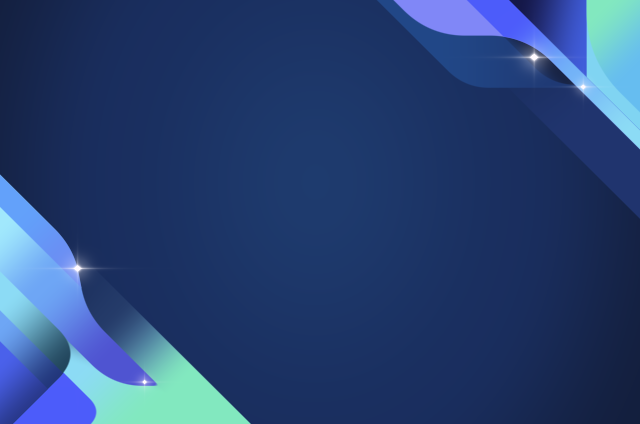
This background is drawn by a Shadertoy shader. Its source:

```glsl
// Navy backdrop with glossy diagonal ribbons in two opposite corners and four sparkles.
// Each ribbon is a smooth blend of half planes along the two diagonals, painted
// back to front with gradients that run along the ribbon.

// Rounded intersection and union of two distances; k sets the corner size.
float roundMax(float a, float b, float k) {
    float h = max(k - abs(a - b), 0.0) / k;
    return max(a, b) + 0.25 * k * h * h;
}

float roundMin(float a, float b, float k) {
    return -roundMax(-a, -b, k);
}

// Lays a colour over the canvas wherever the distance is negative.
void paint(inout vec3 canvas, vec3 colour, float dist, float alpha) {
    float soft = 0.8 / iResolution.y;
    canvas = mix(canvas, colour, alpha * (1.0 - smoothstep(-soft, soft, dist)));
}

vec3 backdrop(vec2 p) {
    float r = length((p - vec2(0.74, 0.57)) * vec2(0.95, 0.75));
    vec3 colour = mix(vec3(0.118, 0.23, 0.43), vec3(0.10, 0.18, 0.37), smoothstep(0.0, 0.5, r));
    return mix(colour, vec3(0.075, 0.12, 0.24), smoothstep(0.45, 0.85, r));
}

float sparkle(vec2 offset, float size) {
    vec2 a = abs(offset) / size;
    float rays = exp(-3.5 * a.x - 50.0 * a.y) + 0.7 * exp(-6.0 * a.y - 50.0 * a.x);
    float r2 = dot(a, a);
    return 0.75 * rays + 0.28 * exp(-18.0 * r2) + exp(-350.0 * r2);
}

const vec3 CYAN = vec3(0.55, 0.86, 0.96);
const vec3 SKY = vec3(0.43, 0.65, 0.96);
const vec3 BLUE = vec3(0.30, 0.36, 0.98);
const vec3 MINT = vec3(0.51, 0.91, 0.75);

void lowerLeft(inout vec3 col, vec2 p, float across, float along) {
    float outer = (across - 0.588) * 0.707;

    // Base wedge, fading from the backdrop into mint
    paint(col, vec3(0.15, 0.24, 0.42), outer, smoothstep(-0.25, 0.08, along));
    float glow = smoothstep(0.0, 0.33, along + 2.0 * max(0.463 - across, 0.0));
    paint(col, mix(CYAN, MINT, smoothstep(0.05, 0.32, along)), outer, glow);

    // Bent ribbon with a brighter strip on its upper edge
    float bend = roundMin(p.x - 0.1875, (across - 0.463) * 0.707, 0.06);
    float ribbon = roundMax(outer, bend, 0.06);
    ribbon = roundMax(ribbon, roundMax((0.355 - across) * 0.707, 0.09 - p.y, 0.05), 0.01);
    vec3 body = mix(vec3(0.63, 0.91, 0.99), SKY, smoothstep(-0.47, -0.22, along));
    body = mix(body, vec3(0.31, 0.33, 0.82), smoothstep(-0.22, 0.1, along));
    paint(col, body, ribbon, 1.0);
    vec3 strip = mix(vec3(0.36, 0.60, 0.98), vec3(0.42, 0.54, 0.95), smoothstep(-0.45, -0.2, along));
    paint(col, strip, max(ribbon, (0.512 - across) * 0.707), 0.9);

    // Blue tab beneath the folded tile
    float tab = roundMax((across - 0.27) * 0.707, (along - 0.213) * 0.707, 0.045);
    paint(col, BLUE, tab, 1.0);

    // Folded tile in three strips, shaded towards its far edge
    float tile = roundMax((across - 0.36) * 0.707, (along - 0.029) * 0.707, 0.083);
    paint(col, mix(CYAN, vec3(0.13, 0.27, 0.36), smoothstep(-0.28, 0.03, along)), tile, 1.0);
    paint(col, mix(SKY, vec3(0.13, 0.21, 0.48), smoothstep(-0.23, 0.04, along)),
          max(tile, (across - 0.268) * 0.707), 1.0);
    paint(col, mix(vec3(0.29, 0.38, 0.92), vec3(0.15, 0.21, 0.52), smoothstep(-0.15, 0.06, along)),
          max(tile, (across - 0.195) * 0.707), 1.0);
}

void upperRight(inout vec3 col, vec2 p, float across, float along) {
    // Translucent band and steel blue panel
    paint(col, vec3(0.125, 0.205, 0.43), (1.984 - across) * 0.707, smoothstep(0.3, 0.65, along));
    float panel = roundMax((1.883 - across) * 0.707, 0.793 - p.y, 0.04);
    paint(col, mix(vec3(0.13, 0.28, 0.53), vec3(0.12, 0.22, 0.45), smoothstep(1.0, 1.35, p.x)), panel, 1.0);

    // Dark fold under the bright ribbon
    float fold = roundMax((2.094 - across) * 0.707, 0.80 - p.y, 0.04);
    paint(col, vec3(0.09, 0.13, 0.25), fold, 0.9 * smoothstep(2.06, 2.14, across));

    // Bright ribbon: a flat tab that flows into a diagonal stripe
    float stripe = (2.148 - across) * 0.707;
    float ribbon = roundMax((1.922 - across) * 0.707, roundMin(0.916 - p.y, stripe, 0.06), 0.06);
    vec3 run = mix(BLUE, vec3(0.45, 0.70, 0.97), smoothstep(0.25, 0.52, along));
    run = mix(run, CYAN, smoothstep(0.5, 0.8, along));
    paint(col, vec3(0.50, 0.53, 0.97), ribbon, 1.0);
    paint(col, run, max(ribbon, (2.094 - across) * 0.707), 1.0);

    // Navy recess, pale corner and mint tile
    float corner = (2.193 - across) * 0.707;
    paint(col, mix(vec3(0.08, 0.09, 0.28), vec3(0.25, 0.36, 0.85),
          smoothstep(1.21, 1.4, p.x + 0.2 * (1.0 - p.y))), corner, 1.0);
    paint(col, vec3(0.50, 0.83, 0.95), max(corner, 1.375 - p.x), 1.0);
    float tile = roundMax(1.375 - p.x, (2.235 - across) * 0.707, 0.08);
    paint(col, mix(MINT, vec3(0.40, 0.74, 0.94), smoothstep(0.42, 0.66, along)), tile, 1.0);
}

void mainImage(out vec4 fragColor, in vec2 fragCoord) {
    vec2 p = fragCoord / iResolution.xy * vec2(1.5, 1.0);
    float across = p.x + p.y;
    float along = p.x - p.y;
    vec3 col = backdrop(p);
    lowerLeft(col, p, across, along);
    upperRight(col, p, across, along);

    // Sparkles: position and size
    vec3 stars[4] = vec3[4](vec3(1.252, 0.865, 0.13), vec3(1.367, 0.795, 0.08),
                            vec3(0.182, 0.367, 0.12), vec3(0.339, 0.099, 0.07));
    for (int i = 0; i < 4; i++) {
        float light = sparkle(p - stars[i].xy, stars[i].z);
        col = mix(col, vec3(1.0, 0.98, 1.0), min(light, 1.0));
    }
    fragColor = vec4(col, 1.0);
}
```
